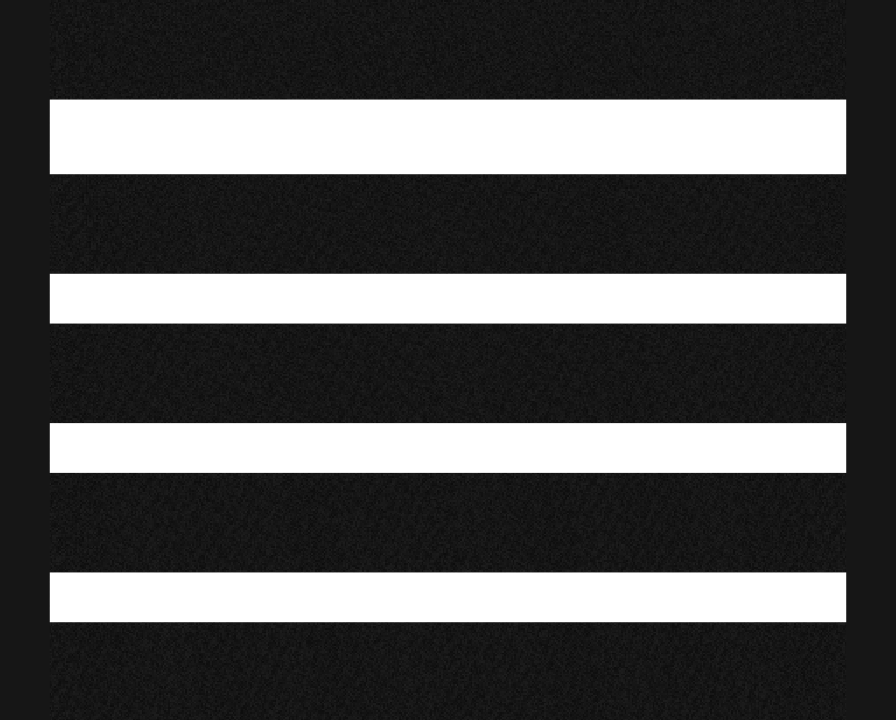
Reproduce this pattern procedurally as a WebGL 1 fragment shader.

```glsl
precision highp float;
// Four white bars, the top one thicker, on near-black grainy bands between plain side margins.

#define UNITS_ACROSS 18.0   // canvas width in layout units
#define MARGIN 1.0          // plain strip at each side
#define GAP 2.0             // dark band above each bar
#define FIRST_BAR 1.5       // thickness of the top bar
#define BAR 1.0             // thickness of the other bars
#define BAR_COUNT 4
#define GRAIN_CELLS 512.0   // grain cells across the canvas
#define GRAIN_AMOUNT 0.075
#define BAND_GRAY 0.083
#define MARGIN_GRAY 0.088

uniform vec2 u_resolution;

float hash(vec2 p) {
  return fract(sin(dot(p, vec2(12.9898, 78.233))) * 43758.5453);
}

// Smoothed coverage of the interval from lo to hi
float span(float x, float lo, float hi, float pixel) {
  float inside = min(x - lo, hi - x);
  return clamp(inside / pixel + 0.5, 0.0, 1.0);
}

// Centred grain, the mean of two hashes
float grain(vec2 cell) {
  return 0.5 * (hash(cell) + hash(cell + 37.7)) - 0.5;
}

void main() {
  // Layout units, measured from the top left
  float pixel = UNITS_ACROSS / u_resolution.x;
  vec2 p = vec2(gl_FragCoord.x, u_resolution.y - gl_FragCoord.y) * pixel;

  // Centre column between the margins
  float column = span(p.x, MARGIN, UNITS_ACROSS - MARGIN, pixel);

  // Stack of bars separated by equal gaps
  float bars = 0.0;
  float top = GAP;
  for (int i = 0; i < BAR_COUNT; i++) {
    float thickness = i == 0 ? FIRST_BAR : BAR;
    bars = max(bars, span(p.y, top, top + thickness, pixel));
    top += thickness + GAP;
  }

  // Grainy bands in the column, flat margins outside
  vec2 cell = floor(p * GRAIN_CELLS / UNITS_ACROSS);
  float band = BAND_GRAY + GRAIN_AMOUNT * grain(cell);
  float gray = mix(MARGIN_GRAY, band, column);
  gray = mix(gray, 1.0, bars * column);

  gl_FragColor = vec4(vec3(gray), 1.0);
}
```
